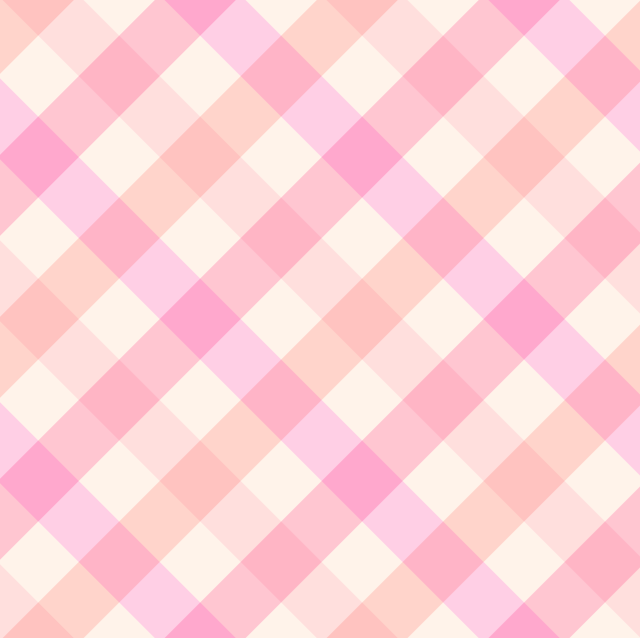
Reproduce this pattern procedurally as a WebGL 1 fragment shader.

```glsl
precision highp float;
// Diagonal gingham: four translucent pastel bands crossing on cream.

#define PERIOD 0.5061       // repeat length, in canvas widths
#define HALF_BAND 0.125     // half band width, in periods
#define FALL_PHASE -0.367   // centre of a lavender band, in periods
#define RISE_PHASE 0.603    // centre of a pink band, in periods
#define CREAM vec3(1.0, 0.953, 0.918)
#define LAVENDER vec3(1.0, 0.81, 0.898)
#define BLUSH vec3(1.0, 0.875, 0.867)
#define PINK vec3(1.0, 0.775, 0.82)
#define PEACH vec3(1.0, 0.832, 0.797)

uniform vec2 u_resolution;

// Soft-edged coverage of a band that repeats once per unit
float band(float t, float center, float soft) {
  float dist = abs(fract(t - center + 0.5) - 0.5);
  return 1.0 - smoothstep(HALF_BAND - soft, HALF_BAND + soft, dist);
}

// Two alternating dyes, as a filter to multiply over the cream cloth
vec3 dye(float t, float center, vec3 first, vec3 second, float soft) {
  vec3 tint = mix(vec3(1.0), first / CREAM, band(t, center, soft));
  return tint * mix(vec3(1.0), second / CREAM, band(t, center + 0.5, soft));
}

void main() {
  // Measured from the top left corner, in periods
  vec2 p = vec2(gl_FragCoord.x, u_resolution.y - gl_FragCoord.y);
  p /= u_resolution.x * PERIOD;
  float soft = 1.0 / (u_resolution.x * PERIOD);

  // Falling and rising bands; crossings darken by multiplication
  vec3 falling = dye(p.x - p.y, FALL_PHASE, LAVENDER, BLUSH, soft);
  vec3 rising = dye(p.x + p.y, RISE_PHASE, PINK, PEACH, soft);

  gl_FragColor = vec4(CREAM * falling * rising, 1.0);
}
```
